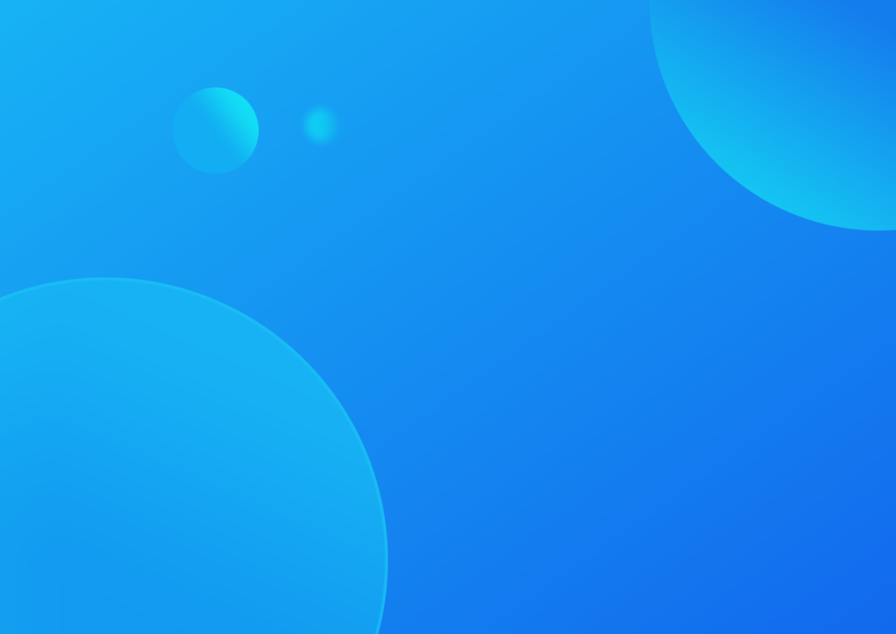
Reproduce this background procedurally as a Shadertoy shader.

```glsl
// A blue diagonal gradient with three shaded discs and one soft glowing dot.
// Discs are antialiased distance functions in units of the canvas height,
// each filled with its own directional gradient.

// Coverage of a disc, with an edge about one pixel wide
float disc(vec2 offset, float radius) {
    float pixel = 1.0 / iResolution.y;
    return 1.0 - smoothstep(-pixel, pixel, length(offset) - radius);
}

void mainImage(out vec4 fragColor, in vec2 fragCoord) {
    vec2 uv = fragCoord / iResolution.xy;
    vec2 p = uv * vec2(512.0 / 362.0, 1.0);

    // Backdrop: light at the top left, deep blue at the bottom right
    float diagonal = 0.5 * (uv.x + 1.0 - uv.y);
    vec3 color = mix(vec3(0.09, 0.70, 0.96), vec3(0.07, 0.41, 0.93), diagonal);

    // Large lower left disc, brighter towards its upper right, with a thin rim
    vec2 q = p - vec2(0.166, 0.116);
    float along = dot(q, vec2(0.40, 0.917));
    vec3 fill = mix(vec3(0.07, 0.605, 0.945), vec3(0.09, 0.70, 0.955),
                    smoothstep(-0.08, 0.43, along));
    fill.g += 0.04 * smoothstep(0.05, 0.30, -q.x);
    float rim = smoothstep(0.0045, 0.001, abs(length(q) - 0.4445));
    fill = mix(fill, vec3(0.10, 0.76, 0.96), rim * 0.7);
    color = mix(color, fill, disc(q, 0.4465));

    // Upper right disc, cyan below and fading into the backdrop above
    q = p - vec2(1.387, 0.998);
    along = dot(q, vec2(0.53, 0.848));
    fill = mix(vec3(0.08, 0.77, 0.95), vec3(0.08, 0.49, 0.93),
               clamp((along + 0.36) / 0.33, 0.0, 1.0));
    color = mix(color, fill, disc(q, 0.3616));

    // Small disc, lit from the upper right
    q = p - vec2(0.3404, 0.794);
    along = dot(q, vec2(0.8, 0.6)) / 0.068;
    fill = mix(vec3(0.07, 0.68, 0.95), vec3(0.07, 0.87, 0.96),
               smoothstep(-0.15, 0.95, along));
    color = mix(color, fill, disc(q, 0.068));

    // Blurred dot, brightest on its left side
    q = p - vec2(0.508, 0.8026);
    float glow = 1.0 - smoothstep(0.012, 0.038, length(q));
    glow *= 1.0 - 0.75 * smoothstep(-0.012, 0.035, q.x);
    color = mix(color, vec3(0.06, 0.80, 0.95), glow);

    fragColor = vec4(color, 1.0);
}
```
